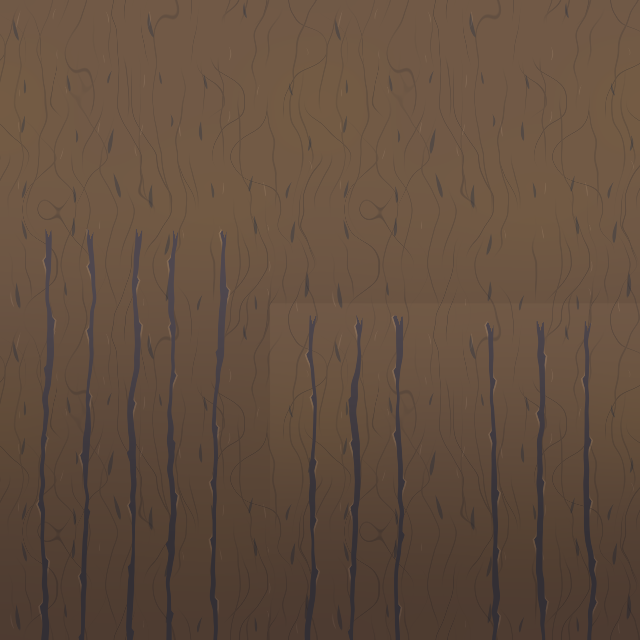
Write a three.js fragment shader that draws this texture.

```glsl
// Brown painted wood: a grain tile repeated two by two, shaded darker downwards,
// with three rows of long dark cracks (5 + 3 + 3) that rise from the lower edge.
// Grain is warped column lines plus hashed slivers; cracks are wandering bands.
varying vec2 vUv;

const float TILE = 0.503;              // size of one grain repeat
const float SOFT = 0.0009;             // edge smoothing
const vec3 WOOD_TOP = vec3(0.447, 0.353, 0.270);
const vec3 WOOD_LOW = vec3(0.308, 0.236, 0.188);
const vec3 CRACK_TOP = vec3(0.310, 0.280, 0.305);
const vec3 CRACK_LOW = vec3(0.200, 0.185, 0.205);
const vec3 LINE_TINT = vec3(0.84, 0.86, 0.91);
const vec3 SLIVER_TINT = vec3(0.75, 0.83, 0.98);
const vec3 SCRATCH_TINT = vec3(1.17, 1.19, 1.22);
const vec3 CHIP_TINT = vec3(1.25, 1.28, 1.30);
const vec2 PANEL = vec2(0.422, 0.526); // left and top edge of the lighter panel
// Crack rows: first x, spacing, top, sideways drift towards the bottom
const vec4 ROW_LEFT = vec4(0.078, 0.066, 0.642, -0.009);
const vec4 ROW_MIDDLE = vec4(0.489, 0.068, 0.507, -0.005);
const vec4 ROW_RIGHT = vec4(0.767, 0.076, 0.498, 0.007);

float hash(vec2 p) {
  return fract(sin(dot(p, vec2(12.9898, 78.233))) * 43758.5453);
}

// Value noise that wraps after the given number of cells
float noise(vec2 p, vec2 period) {
  vec2 i = floor(p);
  vec2 f = fract(p);
  f = f * f * (3.0 - 2.0 * f);
  vec2 a = mod(i, period);
  vec2 b = mod(i + 1.0, period);
  return mix(mix(hash(a), hash(vec2(b.x, a.y)), f.x),
             mix(hash(vec2(a.x, b.y)), hash(b), f.x), f.y);
}

float wave(float y, float seed) {
  return noise(vec2(y, seed), vec2(256.0)) - 0.5;
}

// Thin broken grain lines, one per column, bent by noise and by knots
float grainLines(vec2 t, float columns, float bend, float seed) {
  float warp = bend * noise(t * vec2(4.0, 6.0) + seed, vec2(4.0, 6.0));
  warp += 0.35 * noise(t * vec2(9.0, 18.0), vec2(9.0, 18.0));
  for (int k = 0; k < 4; k++) {
    vec2 knot = vec2(hash(vec2(float(k), 3.1)), hash(vec2(float(k), 8.7)));
    vec2 d = fract(t - knot + 0.5) - 0.5;
    warp -= 22.0 * d.x * exp(-dot(d * d, vec2(260.0, 90.0)));
  }
  float x = t.x * columns + warp;
  float column = mod(floor(x), columns);
  float center = 0.25 + 0.5 * hash(vec2(column, seed));
  float dist = abs(fract(x) - center) * TILE / columns;
  float run = noise(vec2(column + seed, t.y * 7.0), vec2(64.0, 7.0));
  return smoothstep(0.0017, 0.0003, dist) * smoothstep(0.25, 0.7, run);
}

// One curved, tilted, tapering mark in some cells of the tile
float marks(vec2 t, vec2 cells, float share, vec2 size, float seed) {
  vec2 cell = floor(t * cells) + seed;
  vec2 jitter = vec2(hash(cell), hash(cell + 17.3)) - 0.5;
  vec2 d = (fract(t * cells) - 0.5 - 0.5 * jitter) * TILE / cells;
  float tilt = hash(cell + 5.9) - 0.5;
  size *= 0.5 + 0.7 * hash(cell + 31.7);
  float along = d.y / size.y;
  d.x += -0.6 * tilt * d.y + 0.006 * jitter.x * along * along;
  float edge = abs(d.x) - size.x * (1.0 - along * along) * (1.0 - 0.5 * along);
  float ends = 1.0 - smoothstep(0.75, 1.0, abs(along));
  return smoothstep(SOFT, -SOFT, edge) * ends * step(hash(cell + 43.1), share);
}

// Draws a row of cracks with forked tops and chipped, lit edges
void drawCracks(inout vec3 color, vec2 uv, vec4 row, float count, float seed) {
  for (int i = 0; i < 5; i++) {
    if (float(i) >= count) break;
    float id = seed + float(i);
    float x = row.x + row.y * float(i) + 0.006 * (hash(vec2(id, 2.3)) - 0.5);
    x += row.w * (1.0 - uv.y / row.z);
    x += 0.012 * wave(uv.y * 11.0, id) + 0.003 * wave(uv.y * 45.0, id + 30.0);
    float dx = uv.x - x;
    float width = 0.0038 + 0.0036 * wave(uv.y * 13.0, id + 60.0);
    width += 0.0008 * smoothstep(0.04, 0.0, row.z - uv.y);

    // Pointed chip on one side of each stretch of the crack
    float stretch = uv.y * 11.0 + hash(vec2(id, 6.1));
    vec2 key = vec2(floor(stretch), id);
    float dy = (fract(stretch) - 0.3 - 0.4 * hash(key)) / 11.0;
    float side = step(0.0, dx * (hash(key + 9.4) - 0.4));
    float chip = side * max(0.0, 1.0 - abs(dy) / (dy > 0.0 ? 0.005 : 0.014));
    float lit = side * smoothstep(0.026, 0.004, abs(dy + 0.006));
    lit *= step(0.25, hash(key + 21.8));

    float fork = 0.013 * (1.0 - clamp(abs(dx) / 0.004, 0.0, 1.0));
    float top = row.z - fork - 0.006 * step(0.0, dx) * hash(vec2(id, 4.4));
    float below = smoothstep(-SOFT, SOFT, top - uv.y);
    float edge = abs(dx) - width - 0.0035 * chip;
    float rim = smoothstep(SOFT, -SOFT, edge - 0.0026 * lit) * lit * below;
    color *= mix(vec3(1.0), CHIP_TINT, 0.8 * rim);
    vec3 ink = mix(CRACK_LOW, CRACK_TOP, smoothstep(0.1, 0.6, uv.y));
    color = mix(color, ink, smoothstep(SOFT, -SOFT, edge) * below);
  }
}

void main() {
  // Shade: the panel restarts the downward gradient at its top edge
  vec2 inside = smoothstep(-SOFT, SOFT, vec2(vUv.x - PANEL.x, PANEL.y - vUv.y));
  float wallShade = 1.0 - smoothstep(-0.03, 0.74, vUv.y);
  float panelShade = 1.0 - smoothstep(0.02, 0.56, vUv.y);
  float shade = mix(wallShade, panelShade, inside.x * inside.y);
  vec3 color = mix(WOOD_TOP, WOOD_LOW, shade);

  // Grain tile: soft mottling, lines, dark slivers, light scratches
  vec2 t = fract(vUv / TILE);
  float mottle = noise(t * 3.0, vec2(3.0)) - 0.5;
  color *= 1.0 + mottle * vec3(0.03, 0.03, -0.04);
  float lines = max(0.8 * grainLines(t, 19.0, 1.8, 0.0), grainLines(t, 11.0, 2.6, 5.0));
  color *= mix(vec3(1.0), LINE_TINT, lines);
  color *= mix(vec3(1.0), SLIVER_TINT, marks(t, vec2(7.0, 6.0), 0.65, vec2(0.0026, 0.019), 2.0));
  color *= mix(vec3(1.0), SCRATCH_TINT, 0.8 * marks(t, vec2(8.0, 9.0), 0.4, vec2(0.0008, 0.012), 70.0));

  drawCracks(color, vUv, ROW_LEFT, 5.0, 10.0);
  drawCracks(color, vUv, ROW_MIDDLE, 3.0, 20.0);
  drawCracks(color, vUv, ROW_RIGHT, 3.0, 25.0);
  gl_FragColor = vec4(color, 1.0);
}
```
